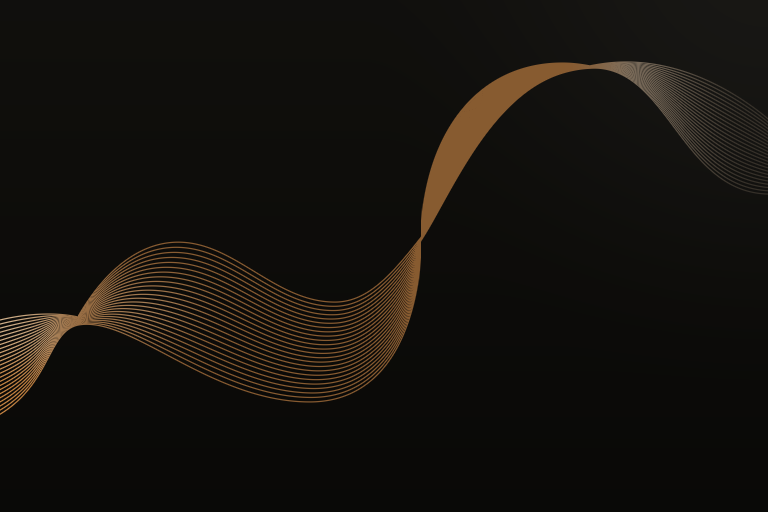
Give the GLSL for this background, as a WebGL 1 fragment shader.

```glsl
precision highp float;

uniform vec2 u_resolution;

const float ASPECT = 1.5;
const float GAPS = 23.0;
const float MAX_SLOPE = 14.0;

const vec3 COPPER = vec3(0.53, 0.355, 0.19);
const vec3 GOLD = vec3(0.78, 0.52, 0.26);
const vec3 PALE = vec3(0.82, 0.69, 0.54);
const vec3 ASH = vec3(0.50, 0.44, 0.37);

vec2 bezier(float t, vec2 a, vec2 b, vec2 c, vec2 d) {
  float s = 1.0 - t;
  return s * s * s * a + 3.0 * s * s * t * b + 3.0 * s * t * t * c + t * t * t * d;
}

// Height and slope at x of a cubic that always advances to the right
vec2 curveAt(float x, vec2 a, vec2 b, vec2 c, vec2 d) {
  float t = 0.5;
  float stride = 0.25;
  for (int i = 0; i < 18; i++) {
    t += bezier(t, a, b, c, d).x < x ? stride : -stride;
    stride *= 0.5;
  }
  float s = 1.0 - t;
  vec2 tangent = s * s * (b - a) + 2.0 * s * t * (c - b) + t * t * (d - c);
  float slope = tangent.y / max(tangent.x, 0.0001);
  return vec2(bezier(t, a, b, c, d).y, clamp(slope, -MAX_SLOPE, MAX_SLOPE));
}

vec2 upperEdge(float x) {
  vec2 knot = vec2(0.152, 0.381);
  vec2 crest = vec2(0.348, 0.527);
  vec2 trough = vec2(0.654, 0.410);
  vec2 twist = vec2(0.822, 0.535);
  vec2 peak = vec2(1.152, 0.871);
  if (x < knot.x) return curveAt(x, vec2(0.0, 0.375), vec2(0.049, 0.387), vec2(0.107, 0.391), knot);
  if (x < crest.x) return curveAt(x, knot, vec2(0.205, 0.473), vec2(0.273, 0.527), crest);
  if (x < trough.x) return curveAt(x, crest, vec2(0.459, 0.527), vec2(0.537, 0.410), trough);
  if (x < twist.x) return curveAt(x, trough, vec2(0.723, 0.410), vec2(0.771, 0.473), twist);
  if (x < peak.x) return curveAt(x, twist, vec2(0.832, 0.775), vec2(0.967, 0.902), peak);
  return curveAt(x, peak, vec2(1.27, 0.898), vec2(1.396, 0.854), vec2(1.5, 0.768));
}

vec2 lowerEdge(float x) {
  vec2 knot = vec2(0.152, 0.365);
  vec2 trough = vec2(0.605, 0.215);
  vec2 twist = vec2(0.822, 0.531);
  vec2 peak = vec2(1.152, 0.867);
  if (x < knot.x) return curveAt(x, vec2(0.0, 0.191), vec2(0.098, 0.25), vec2(0.094, 0.352), knot);
  if (x < trough.x) return curveAt(x, knot, vec2(0.254, 0.385), vec2(0.41, 0.215), trough);
  if (x < twist.x) return curveAt(x, trough, vec2(0.752, 0.215), vec2(0.819, 0.355), twist);
  if (x < peak.x) return curveAt(x, twist, vec2(0.889, 0.639), vec2(0.977, 0.863), peak);
  return curveAt(x, peak, vec2(1.305, 0.875), vec2(1.328, 0.625), vec2(1.5, 0.621));
}

// Coverage of the nearest strand between the two edges
float strands(float y, vec2 lower, vec2 upper, float halfWidth, float pixel) {
  float across = (y - lower.x) / max(upper.x - lower.x, 0.0001);
  float nearest = clamp(floor(across * GAPS + 0.5), 0.0, GAPS) / GAPS;
  vec2 strand = mix(lower, upper, nearest);
  float dist = abs(y - strand.x) / sqrt(1.0 + strand.y * strand.y);
  return clamp((halfWidth - dist) / pixel + 0.5, 0.0, 1.0);
}

vec3 backdrop(vec2 p) {
  vec3 base = mix(vec3(0.036, 0.034, 0.026), vec3(0.064, 0.060, 0.050), p.y);
  float corner = 1.0 - smoothstep(0.0, 0.8, distance(p, vec2(ASPECT, 1.0)));
  return base + 0.03 * corner;
}

vec3 strandColor(vec2 p) {
  float leftGlow = 1.0 - smoothstep(0.0, 0.20, p.x);
  vec3 leftTint = mix(GOLD, PALE, smoothstep(0.24, 0.36, p.y));
  vec3 color = mix(COPPER, leftTint, leftGlow);
  float sheen = exp(-dot((p - vec2(0.28, 0.40)) * vec2(9.0, 16.0),
                         (p - vec2(0.28, 0.40)) * vec2(9.0, 16.0)));
  color = mix(color, PALE, 0.4 * sheen);
  return mix(color, ASH, smoothstep(1.10, 1.25, p.x));
}

void main() {
  vec2 p = gl_FragCoord.xy / u_resolution * vec2(ASPECT, 1.0);
  float pixel = 1.0 / u_resolution.y;

  // Strands merge into a solid band between the twist and the peak
  float band = smoothstep(0.79, 0.85, p.x) * (1.0 - smoothstep(1.10, 1.18, p.x));
  float halfWidth = mix(0.0012, 0.0024, band);
  float coverage = strands(p.y, lowerEdge(p.x), upperEdge(p.x), halfWidth, pixel);

  // The ribbon fades out to the right
  float opacity = mix(1.0, 0.32, smoothstep(1.18, 1.48, p.x));
  gl_FragColor = vec4(mix(backdrop(p), strandColor(p), coverage * opacity), 1.0);
}
```
